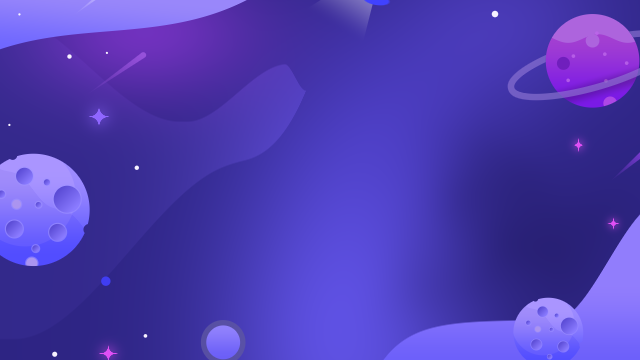
This background is drawn by a Shadertoy shader. Its source:

```glsl
float fill(float d) { return clamp(.5 - d * iResolution.y, 0., 1.); }

float glow(vec2 p, vec2 center, vec2 size) {
  vec2 q = (p - center) / size;
  return exp(-dot(q, q));
}

vec2 rotate(vec2 p, float a) { return mat2(cos(a), -sin(a), sin(a), cos(a)) * p; }

void moon(inout vec3 col, vec2 p, vec2 center, float radius) {
  // Crater centre and radius; a negative radius marks a pale crater
  const vec3 craters[10] = vec3[10](
    vec3(.6, .19, .24), vec3(-.16, .6, .15), vec3(-.34, -.34, .15), vec3(.43, -.4, .15),
    vec3(-.3, .1, -.08), vec3(.24, .49, .055), vec3(.09, .09, .05), vec3(.04, -.69, .06),
    vec3(-.57, .28, .065), vec3(-.03, -.95, -.1));
  vec2 q = (p - center) / radius;
  float disc = max(length(q) - 1., .1 - length(q - vec2(.99, -.35)));
  disc = max(disc, .08 - length(q - vec2(-.37, .97)));
  vec3 surface = mix(vec3(.37, .34, 1), vec3(.63, .55, .98), smoothstep(-.9, .7, q.y));
  surface -= vec3(.05, .04, 0) * fill((.9 - length(q - vec2(-.15, .25))) * radius);
  surface += .035 * fill((.35 - q.y - .75 * q.x - .08 * sin(q.x * 7.)) * radius);
  for (int i = 0; i < 10; i++) {
    vec3 c = craters[i];
    float r = abs(c.z), d = length(q - c.xy) - r;
    float shade = clamp(.5 + (q.x - c.x - q.y + c.y) / r * .4, 0., 1.);
    vec3 pit = c.z < 0. ? vec3(.67, .58, .94) : mix(vec3(.36, .3, .84), vec3(.54, .48, 1), shade);
    surface = mix(surface, vec3(.62, .57, 1), .6 * fill((d - .02) * radius));
    surface = mix(surface, pit, fill(d * radius));
  }
  col = mix(col, surface, fill(disc * radius));
}

void ringedPlanet(inout vec3 col, vec2 q) {
  vec2 r = rotate(q + vec2(0, .012), .28), axes = vec2(.235, .062);
  float k = length(r / axes);
  float ring = fill(abs(k * (k - 1.) / max(length(r / (axes * axes)), .001)) - .009);
  float disc = fill(length(q) - .13);
  vec3 surface = mix(vec3(.48, .1, .9), vec3(.64, .25, .82), smoothstep(-.12, .08, q.y));
  float cap = min(.062 + .012 * sin(q.x * 38. + 1.) - q.y, length(q - vec2(0, .056)) - .019);
  surface = mix(surface, vec3(.69, .43, .88), .8 * fill(cap));
  surface = mix(surface, vec3(.44, .12, .74), fill(length(q + vec2(.081, .007)) - .018));
  surface = mix(surface, vec3(.68, .28, .9), fill(length(q - vec2(.049, -.118)) - .019));
  for (float i = 1.; i < 7.; i++) {
    vec2 spot = .095 * sqrt(i / 6.) * sin(vec2(2.07, .5) + 2.4 * (i - 1.));
    surface = mix(surface, vec3(.74, .4, .92), .8 * fill(length(q - spot) - .005));
  }
  // Shadow under the front of the ring
  surface *= .78 + .22 * smoothstep(0., .035, abs(r.y + .065));
  col = mix(col, surface, disc);
  col = mix(col, vec3(.57, .47, .84), .62 * ring * (r.y > 0. ? 1. - disc : 1.));
}

void meteor(inout vec3 col, vec2 p, vec2 tail, vec2 head, float width, vec3 tint) {
  vec2 axis = head - tail;
  float t = clamp(dot(p - tail, axis) / dot(axis, axis), 0., 1.);
  col = mix(col, tint, .85 * t * fill(length(p - tail - axis * t) - width * t));
}

void sparkle(inout vec3 col, vec2 p, vec2 center, float size, vec3 tint) {
  vec2 q = sqrt(abs(p - center));
  float s = q.x + q.y;
  col = mix(col, tint, max(.3 * glow(p, center, vec2(size)), fill((s * s - size) * .4)));
}

void mainImage(out vec4 fragColor, in vec2 fragCoord) {
  vec2 p = fragCoord / iResolution.y;

  // Sky with soft glows and dark haze
  vec3 col = vec3(.178, .142, .515);
  col += vec3(.19, .175, .37) * glow(p, vec2(.95, .06), vec2(.36, .53));
  col += vec3(.07, .055, .15) * glow(p, vec2(1.1, .65), vec2(.35));
  col += vec3(.09, .07, .16) * glow(p, vec2(1.42, .95), vec2(.32, .25));
  col = mix(col, vec3(.47, .2, .77), .9 * glow(p, vec2(.4, .91), vec2(.33, .19)));
  vec2 warped = p + .04 * sin(p.yx * 13. + .5 * sin(p * 21.));
  col = mix(col, vec3(.145, .115, .43), .75 * glow(warped, vec2(1.46, .34), vec2(.24)));

  // Translucent ribbon
  float lower = .058 + .49 * smoothstep(.04, .68, p.x) + .2 * pow(max(p.x - .6, 0.) * 4., 3.);
  float upper = .962 + .16 * smoothstep(.52, .8, p.x) - .074 * smoothstep(.79, .85, p.x)
    - .3 * smoothstep(0., .5, p.x);
  float ribbon = fill(max(lower - p.y, p.y - upper) * .6);
  col += vec3(.065, .05, .09) * ribbon * mix(.35, 1., smoothstep(.2, .8, p.x));

  // Light waves in the corners
  float crest = .863 + p.x * (.336 + p.x * (.95 * p.x - .85));
  vec3 tint = mix(vec3(.43, .4, 1), vec3(.6, .53, .98), smoothstep(.85, 1.05, p.y + .1 * p.x));
  col = mix(col, tint, fill(crest - p.y));
  float hill = .111 * (1. - exp(12. * (1.065 - p.x))) + .33 * smoothstep(1.54, 1.84, p.x);
  tint = mix(vec3(.42, .37, .98), vec3(.57, .49, .99), smoothstep(-.03, .22, p.y));
  col = mix(col, tint, fill((p.y - hill) * .6));

  // Saucer and its beam
  vec2 b = p - vec2(.847, .972);
  float side = max(dot(b - vec2(.16, -.095), vec2(.97, -.245)), dot(b, vec2(-.54, .84)));
  float beam = smoothstep(0., .14, dot(b, vec2(.51, .86))) * fill(side);
  col = mix(col, vec3(.68, .65, .84), .65 * beam);
  vec2 saucer = rotate(p - vec2(1.046, 1), -.15) / vec2(.036, .014);
  col = mix(col, vec3(.25, .26, 1), fill((length(saucer) - 1.) * .014));

  // Stars, sparkles and meteors
  const vec3 stars[8] = vec3[8](
    vec3(1.375, .961, .009), vec3(.193, .843, .006), vec3(.297, .853, .003), vec3(.38, .534, .006),
    vec3(.152, .016, .007), vec3(.404, .067, .005), vec3(.054, .96, .003), vec3(.026, .653, .003));
  for (int i = 0; i < 8; i++)
    col = mix(col, vec3(.97, .95, 1), fill(length(p - stars[i].xy) - stars[i].z));
  vec3 pink = vec3(.88, .31, .96);
  sparkle(col, p, vec2(.275, .676), .034, vec3(.56, .4, 1));
  sparkle(col, p, vec2(.301, .018), .027, pink);
  sparkle(col, p, vec2(1.607, .597), .019, pink);
  sparkle(col, p, vec2(1.704, .379), .018, pink);
  meteor(col, p, vec2(.243, .738), vec2(.398, .847), .008, vec3(.62, .34, .88));
  meteor(col, p, vec2(1.697, .498), vec2(1.81, .595), .01, vec3(.62, .27, .96));
  meteor(col, p, vec2(.208, .96), vec2(.27, 1.008), .004, vec3(.75, .7, 1));

  // Moons, planet and orbs
  moon(col, p, vec2(.093, .417), .156);
  moon(col, p, vec2(1.523, .076), .097);
  ringedPlanet(col, p - vec2(1.646, .831));
  col = mix(col, vec3(.25, .24, .95), fill(length(p - vec2(.294, .219)) - .013));
  float orb = length(p - vec2(.62, .049));
  col = mix(col, vec3(.36, .33, .64), .85 * fill(orb - .062));
  tint = mix(vec3(.42, .37, .97), vec3(.57, .51, .99), smoothstep(0., .1, p.y));
  fragColor = vec4(mix(col, tint, fill(orb - .047)), 1);
}
```
